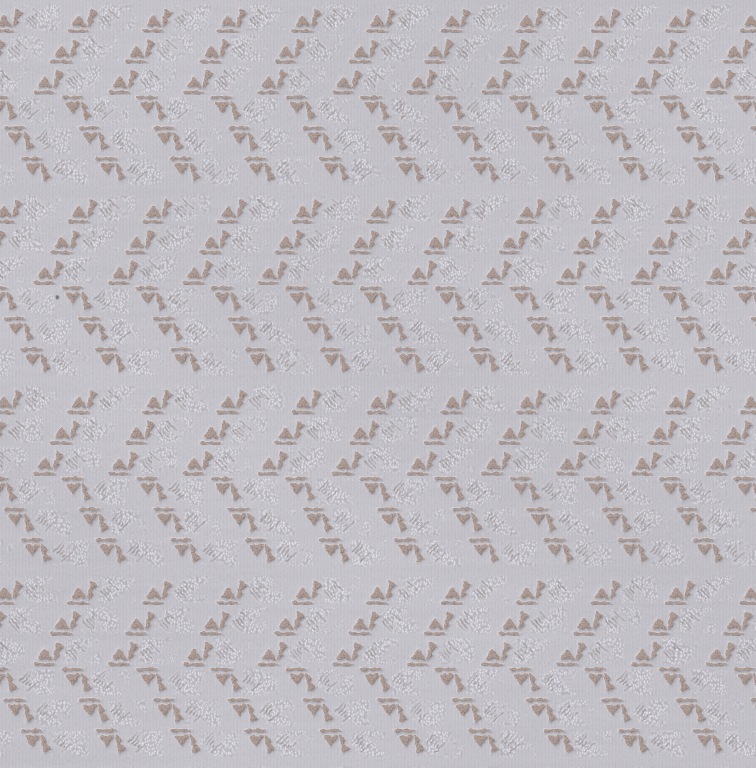
Give the GLSL for this pattern, as a Shadertoy shader.

```glsl
const float CLOTH_HEIGHT = 1152.0;   // cloth units down the canvas
const float BAND = 143.0;            // three motif rows, then mirrored
const float ROW = 46.0;
const float COLUMN = 112.0;
const float LEAN = 25.5;             // sideways step of each row
const float MARGIN = 26.0;           // room left of the motif centre

vec2 hash2(vec2 c) {
    vec3 h = fract(vec3(c.xyx) * vec3(0.1031, 0.1030, 0.0973));
    h += dot(h, h.yzx + 33.33);
    return fract((h.xx + h.yz) * h.zy);
}

// Distance to the nearest scattered point
float cellular(vec2 p) {
    vec2 cell = floor(p), f = fract(p);
    float nearest = 4.0;
    for (int j = -1; j <= 1; j++)
        for (int i = -1; i <= 1; i++) {
            vec2 o = vec2(i, j);
            vec2 r = o + hash2(cell + o) - f;
            nearest = min(nearest, dot(r, r));
        }
    return sqrt(nearest);
}

float waves(vec2 p) {
    return 0.5 * sin(p.x + 1.7 * sin(p.y * 0.8))
         + 0.3 * sin(p.y * 2.1 - p.x * 1.3 + 2.0)
         + 0.2 * sin(p.x * 3.7 + p.y * 2.9);
}

float capsule(vec2 p, vec2 a, vec2 b, float r) {
    vec2 d = b - a;
    return length(p - a - d * clamp(dot(p - a, d) / dot(d, d), 0.0, 1.0)) - r;
}

float wedge(vec2 p, vec2 a, vec2 b, vec2 c) {
    float edge = min(capsule(p, a, b, 0.0), min(capsule(p, b, c, 0.0), capsule(p, c, a, 0.0)));
    vec2 ab = b - a, bc = c - b, ca = a - c;
    vec3 side = vec3(ab.x * (p.y - a.y) - ab.y * (p.x - a.x),
                     bc.x * (p.y - b.y) - bc.y * (p.x - b.x),
                     ca.x * (p.y - c.y) - ca.y * (p.x - c.x));
    bool inside = all(greaterThan(side, vec3(0))) || all(lessThan(side, vec3(0)));
    return inside ? -edge : edge;
}

// Bar, notched heart and jagged shard
float solidShapes(vec2 p) {
    float bar = capsule(p, vec2(-15, 4), vec2(13, 3.5), 2.1 + 0.6 * sin(p.x * 0.4));
    float heart = wedge(p, vec2(-8, 13), vec2(9, 12), vec2(0, 25)) - 2.0;
    heart = max(heart, 3.2 - length(p - vec2(1.5, 9)));
    float shard = min(wedge(p, vec2(14, 11), vec2(21, 18), vec2(16, 24)),
                      wedge(p, vec2(18, 22), vec2(27, 31), vec2(18, 36))) - 1.3;
    return min(bar, min(heart, shard));
}

// Fan of slanted strokes and one loose thread
float hatching(vec2 p) {
    float across = (p.x * 0.75 + p.y * 0.66) / 5.2;
    float strokes = abs(fract(across) - 0.5) * 5.2 - 1.0;
    float fan = max(strokes, wedge(p, vec2(29, 21), vec2(48, 6), vec2(50, 31)));
    return min(fan, capsule(p, vec2(45, 36), vec2(60, 23), 0.9));
}

// Local motif position in xy, repeat number in zw
vec4 motifCell(vec2 q, bool leansRight, float along, float band) {
    float y = leansRight ? along : 2.0 * BAND - along;
    float row = min(floor(y / ROW), 2.0);
    float x = q.x - (leansRight ? 445.0 : 403.0) - LEAN * row + MARGIN;
    return vec4(mod(x, COLUMN) - MARGIN, y - ROW * row, floor(x / COLUMN), band * 3.0 + row);
}

vec3 wovenGround(vec2 q, vec2 p, float seed) {
    float tone = 0.008 * sin(q.x * 1.25) + 0.006 * waves(q * vec2(0.004, 0.13))
               + 0.009 * waves(q * 0.006);
    tone += 0.03 * (0.5 - cellular(q * vec2(0.3, 0.22)));
    // Pale stippled panel beside each motif
    float panel = smoothstep(24.0, 36.0, p.x) * smoothstep(94.0, 78.0, p.x)
                * smoothstep(2.0, 6.0, p.y) * smoothstep(46.0, 40.0, p.y);
    panel *= smoothstep(-0.7, 0.5, waves(p * 0.09 + seed * 17.0));
    float fleck = cellular(q * vec2(0.27, 0.2) + 40.0);
    tone += panel * (0.10 * smoothstep(0.42, 0.12, fleck) - 0.055 * smoothstep(0.4, 0.8, fleck));
    return vec3(0.762, 0.755, 0.78) + tone;
}

void mainImage(out vec4 fragColor, in vec2 fragCoord) {
    float pixel = CLOTH_HEIGHT / iResolution.y;
    vec2 q = vec2(fragCoord.x, iResolution.y - fragCoord.y) * pixel;

    float down = q.y - BAND + 1.0;
    float along = mod(down, 2.0 * BAND);
    bool leansRight = along < BAND;
    vec4 cell = motifCell(q, leansRight, along, floor(down / BAND));
    float seed = hash2(cell.zw + 60.0).x;

    // Uneven weave bends every repeat a little differently
    vec2 p = cell.xy + 1.2 * vec2(waves(cell.xy * 0.3 + seed * 30.0),
                                  waves(cell.yx * 0.27 + seed * 50.0));
    vec3 color = wovenGround(q, cell.xy, seed);

    // Raised relief lit from the upper left
    vec2 towardLight = vec2(-1.8, leansRight ? -2.0 : 2.0);
    float solid = solidShapes(p);
    float relief = (solidShapes(p + towardLight) - solid) / 2.7;
    float rim = exp(-abs(solid - 0.6) / 1.7);

    float grain = cellular(q * 0.38);
    vec3 yarn = vec3(0.655, 0.59, 0.565) + 0.13 * (0.45 - grain);
    float strokes = hatching(p);
    float worn = 0.6 + 0.3 * waves(p * 0.21 + seed * 9.0);
    color += 0.04 * exp(-abs(strokes - 2.5)) * (1.0 - smoothstep(0.0, 6.0, strokes));
    color = mix(color, vec3(0.59, 0.56, 0.56), worn * smoothstep(pixel, -pixel, strokes * 1.3));
    color = mix(color, yarn, smoothstep(0.7 * pixel, -0.7 * pixel, solid));
    color += rim * (0.07 * max(relief, 0.0) + 0.17 * min(relief, 0.0));

    // Single dark slub
    float slub = length((q - vec2(86, 446)) * vec2(1.0, 0.8)) - 2.5;
    color = mix(color, vec3(0.38, 0.38, 0.42), 0.8 * smoothstep(pixel, -pixel, slub));

    fragColor = vec4(color, 1.0);
}
```
